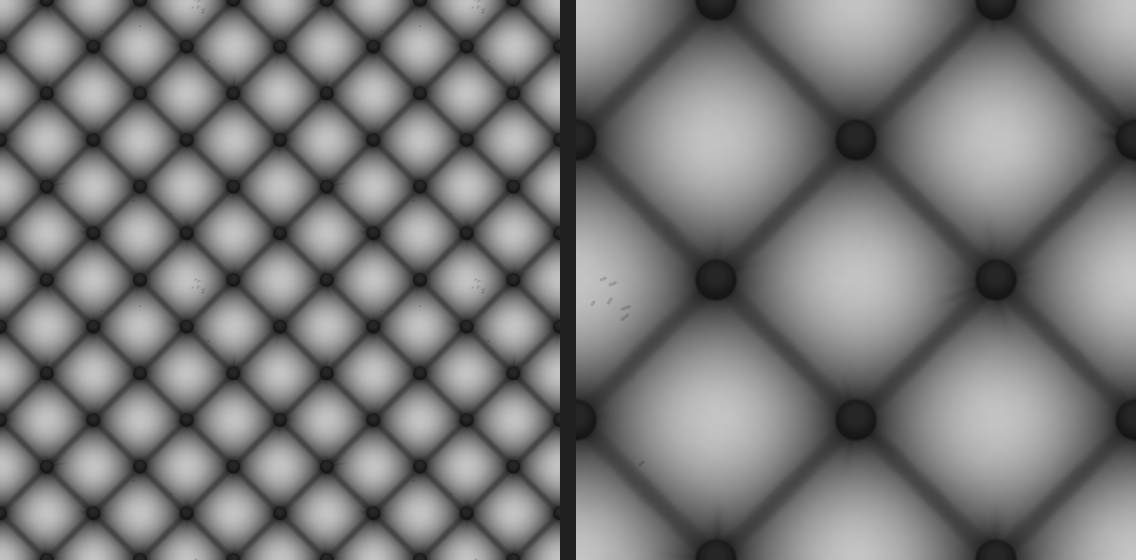
Left, the full canvas; right, a detail of the centre.
Reproduce this texture map procedurally as a Shadertoy shader.

```glsl
const float REPEATS = 6.0;          // button pairs across and down
const int   WEAR_PERIOD = 3;        // repeats after which the wear recurs
const float SEAM_TONE = 0.275;
const float CROWN_TONE = 0.765;
const float PUFF = 0.76;            // exponent of the pillow profile
const float SEAM_INNER = 0.010;     // lengths are in repeats
const float SEAM_OUTER = 0.046;
const float BUTTON_RADIUS = 0.073;
const float BUTTON_TONE = 0.135;
const float SHADOW_REACH = 0.06;
const float SHADOW_DEPTH = 0.42;
const int   CREASES = 13;
const float CREASE_DEPTH = 0.24;
const int   SPECKS = 11;
const int   CLUSTERED_SPECKS = 6;
const vec2  SCUFF_CENTRE = vec2(2.09, 2.91);
const float SCUFF_SPREAD = 0.2;
const float SPECK_DEPTH = 0.16;
const float MOTTLE = 0.018;
const float TAU = 6.2831853;

// Integer hash giving three values from 0 to 1
vec3 hash3(ivec3 cell) {
    uvec3 v = uvec3(cell) * 1664525u + 1013904223u;
    v.x += v.y * v.z; v.y += v.z * v.x; v.z += v.x * v.y;
    v ^= v >> 16u;
    v.x += v.y * v.z; v.y += v.z * v.x; v.z += v.x * v.y;
    return vec3(v >> 8u) / 16777216.0;
}

int wrapIndex(int i, int period) {
    return ((i % period) + period) % period;
}

// Value noise that wraps with the wear
float wrappedNoise(vec2 p, int frequency) {
    p *= float(frequency);
    int period = WEAR_PERIOD * frequency;
    ivec2 cell = ivec2(floor(p));
    vec2 f = fract(p);
    f = f * f * (3.0 - 2.0 * f);
    int x0 = wrapIndex(cell.x, period), x1 = wrapIndex(cell.x + 1, period);
    int y0 = wrapIndex(cell.y, period), y1 = wrapIndex(cell.y + 1, period);
    float low  = mix(hash3(ivec3(x0, y0, frequency)).x, hash3(ivec3(x1, y0, frequency)).x, f.x);
    float high = mix(hash3(ivec3(x0, y1, frequency)).x, hash3(ivec3(x1, y1, frequency)).x, f.x);
    return mix(low, high, f.y);
}

// Folds radiating from a button; positive values darken
float creases(vec2 offset, ivec2 button) {
    float liveliness = mix(0.35, 1.0, hash3(ivec3(button, 97)).x);
    float total = 0.0;
    for (int i = 0; i < CREASES; i++) {
        vec3 rnd = hash3(ivec3(button, i));
        float angle = TAU * (float(i) + rnd.x) / float(CREASES);
        vec2 dir = vec2(cos(angle), sin(angle));
        float along = dot(offset, dir);
        float across = dot(offset, vec2(-dir.y, dir.x));
        float width = mix(0.007, 0.014, rnd.y) + 0.04 * max(along, 0.0);
        float reach = mix(0.12, 0.31, rnd.z * rnd.z);
        float fold = exp(-across * across / (width * width));
        fold *= step(0.0, along) * (1.0 - smoothstep(0.05, reach, along));
        total += fold * mix(-0.3, 1.0, fract(rnd.x * 7.0 + rnd.z));
    }
    return total * liveliness;
}

// Small dark nicks, some gathered in one scuff
float specks(vec2 p, float pixel) {
    float period = float(WEAR_PERIOD);
    float total = 0.0;
    for (int i = 0; i < SPECKS; i++) {
        vec3 rnd = hash3(ivec3(i, 41, 73));
        float spread = i < CLUSTERED_SPECKS ? SCUFF_SPREAD : period;
        vec2 d = p - SCUFF_CENTRE - (rnd.xy - 0.5) * spread;
        d -= period * round(d / period);
        float angle = mix(0.2, 1.0, rnd.z);
        vec2 dir = vec2(cos(angle), sin(angle));
        d -= dir * clamp(dot(d, dir), -0.014 * rnd.x, 0.014 * rnd.x);
        total += 1.0 - smoothstep(0.002, 0.005 + pixel, length(d));
    }
    return min(total, 1.0);
}

void mainImage(out vec4 fragColor, in vec2 fragCoord) {
    vec2 p = fragCoord / iResolution.xy * REPEATS;
    float pixel = REPEATS / iResolution.y;

    // Diagonal lattice with a button in the middle of each cell
    vec2 diagonal = vec2(p.x + p.y, p.x - p.y);
    vec2 cell = floor(diagonal);
    vec2 q = diagonal - cell - 0.5;
    vec2 offset = 0.5 * vec2(q.x + q.y, q.x - q.y);
    float radius = length(offset);
    ivec2 id = ivec2(cell);
    ivec2 button = ivec2(wrapIndex(id.x + id.y + 1, 2 * WEAR_PERIOD),
                         wrapIndex(id.x - id.y, 2 * WEAR_PERIOD));

    // Puffed pillow and sunken seams
    vec2 rise = abs(sin(0.5 * TAU * q));
    float tone = mix(SEAM_TONE, CROWN_TONE, pow(rise.x * rise.y, PUFF));
    float seamDistance = min(abs(q.x), abs(q.y)) * 0.70711;
    seamDistance += 0.006 * (wrappedNoise(p, 14) - 0.5);
    float seam = 1.0 - smoothstep(SEAM_INNER, SEAM_OUTER, seamDistance);
    tone = mix(tone, SEAM_TONE, 0.75 * seam);

    // Wear of the cloth
    tone *= 1.0 - CREASE_DEPTH * creases(offset, button);
    tone *= 1.0 - SPECK_DEPTH * specks(p, pixel);
    tone += MOTTLE * (0.6 * wrappedNoise(p, 9) + 0.4 * wrappedNoise(p, 40) - 0.5);

    // Shadow and domed button
    float gap = max(radius - BUTTON_RADIUS, 0.0);
    tone *= 1.0 - SHADOW_DEPTH * exp(-gap / SHADOW_REACH);
    float dome = length(offset - vec2(0.0, 0.015)) / BUTTON_RADIUS;
    float buttonTone = BUTTON_TONE * mix(1.1, 0.65, smoothstep(0.3, 1.1, dome));
    float edge = 0.004 + 0.5 * pixel;
    tone = mix(buttonTone, tone, smoothstep(-edge, edge, radius - BUTTON_RADIUS));

    fragColor = vec4(vec3(tone), 1.0);
}
```
